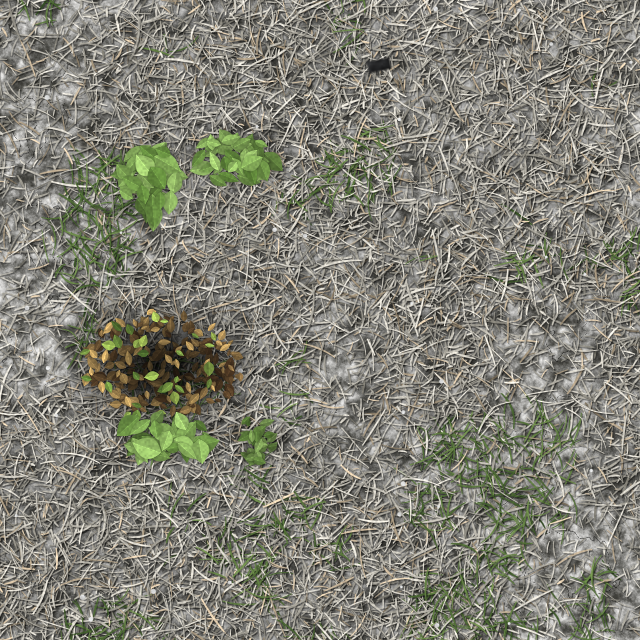
A WebGL 2 fragment shader for this texture:

```glsl
#version 300 es
precision highp float;
// Dry trampled lawn: grey soil, scattered straw, grass tufts and leafy weeds.
uniform vec2 u_resolution;
out vec4 fragColor;

const float TAU = 6.2831853;
const vec3 DAYLIGHT = vec3(1.13, 1.15, 1.18);

vec4 hash4(vec2 cell, float seed) {
    uvec4 v = uvec4(ivec4(vec4(cell, seed, cell.x + cell.y) + 4096.0));
    v = v * 1664525u + 1013904223u;
    v += v.yzxy * v.wxyz;
    v ^= v >> 16u;
    v += v.yzxy * v.wxyz;
    return vec4(v >> 8u) / 16777216.0;
}

float noise(vec2 p) {
    vec2 c = floor(p), f = fract(p);
    f = f * f * (3.0 - 2.0 * f);
    float low = mix(hash4(c, 1.0).x, hash4(c + vec2(1, 0), 1.0).x, f.x);
    float high = mix(hash4(c + vec2(0, 1), 1.0).x, hash4(c + 1.0, 1.0).x, f.x);
    return mix(low, high, f.y);
}

float fbm(vec2 p) {
    float sum = 0.0, gain = 0.5;
    for (int i = 0; i < 5; i++) {
        sum += gain * noise(p);
        p = mat2(1.6, 1.2, -1.2, 1.6) * p + 7.3;
        gain *= 0.6;
    }
    return sum * 0.84;
}

mat2 rotation(float a) { return mat2(cos(a), -sin(a), sin(a), cos(a)); }

float fill(float d, float soft) { return 1.0 - smoothstep(-soft, soft, d); }

float blob(vec2 p, vec2 center, vec2 radii) {
    vec2 q = (p - center) / radii;
    return exp(-dot(q, q));
}

float bareness(vec2 p) {
    float worn = blob(p, vec2(0.53, 0.40), vec2(0.07, 0.13));
    return clamp(smoothstep(0.48, 0.9, noise(p * 5.0 + 3.7)) + worn, 0.0, 1.0);
}

float grassiness(vec2 p) {
    float tufts = 0.55 * noise(p * 7.0 + 21.0) + 0.45 * noise(p * 15.0 + 5.0);
    return 0.9 * smoothstep(0.56, 0.78, tufts + 0.12 * (0.5 - p.y));
}

// Signed distance to a thin bowed blade lying along x
float bladeDistance(vec2 q, float reach, float width, float bow) {
    q.y += bow * (q.x * q.x / reach - 0.3 * reach);
    float taper = width * (1.0 - 0.4 * abs(q.x) / reach);
    return max(abs(q.x) - reach, abs(q.y) - taper);
}

// One layer of blades, one per grid cell, each with a soft shadow
void layBlades(inout vec3 color, vec2 p, float cells, float seed, float lift, bool green, float px) {
    vec2 home = floor(p * cells);
    for (int k = 0; k < 9; k++) {
        vec2 cell = home + vec2(k % 3, k / 3) - 1.0;
        vec4 a = hash4(cell, seed), b = hash4(cell, seed + 57.0);
        vec2 center = (cell + a.xy) / cells;
        float presence = green ? grassiness(center) : 1.0 - 0.62 * bareness(center);
        if (b.x > presence) continue;
        float reach = mix(0.2, 0.9, a.w * a.w) / cells;
        if (green) reach = mix(0.35, 0.8, a.w) / cells;
        float width = green ? mix(0.0009, 0.0018, b.y) : mix(0.0009, 0.0020, b.y * b.y);
        mat2 turn = rotation(a.z * TAU);
        float bow = (b.z - 0.5) * (green ? 0.6 : 0.32);
        float shade = fill(bladeDistance(turn * (p - center + vec2(-0.0015, 0.0020)), reach, width, bow), 0.0016);
        float body = fill(bladeDistance(turn * (p - center), reach, width, bow), px);
        float tone = clamp(0.74 * b.w + 0.34 * lift, 0.0, 1.0);
        vec3 straw = mix(vec3(0.36, 0.345, 0.305), vec3(0.86, 0.83, 0.77), tone);
        straw = mix(straw, straw * vec3(1.02, 0.94, 0.84), step(0.88, a.y));
        vec3 grass = mix(vec3(0.16, 0.25, 0.10), vec3(0.40, 0.50, 0.26), tone);
        color *= 1.0 - 0.38 * shade;
        color = mix(color, green ? grass : straw, body * 0.96);
    }
}

// Leaves scattered through an ellipse, pointing roughly outward
void growLeaves(inout vec3 color, vec2 p, vec2 center, vec2 radii, float size, int count,
                vec3 dark, vec3 light, float seed, float px) {
    vec2 extent = abs(p - center) - radii - 2.0 * size;
    if (max(extent.x, extent.y) > 0.0) return;
    color *= 1.0 - 0.4 * blob(p, center, radii * 0.8);
    for (int i = 0; i < count; i++) {
        vec4 a = hash4(vec2(i, 3), seed), b = hash4(vec2(i, 9), seed);
        float around = a.x * TAU;
        vec2 spot = center + radii * sqrt(a.y) * vec2(cos(around), sin(around));
        vec2 q = rotation(around + (a.z - 0.5) * 3.4) * (p - spot);
        float reach = size * mix(0.55, 1.2, a.w);
        float along = q.x / reach;
        float d = abs(q.y) - reach * mix(0.4, 0.7, b.x) * (1.0 - along * along) * (1.0 - 0.25 * along);
        d = max(d, abs(q.x) - reach);
        vec3 leaf = mix(dark, light, b.y) * mix(0.75, 1.08, float(i) / float(count));
        leaf *= 0.92 + 0.16 * step(0.0, q.y) + 0.12 * fill(abs(q.y) - 0.0007, px);
        color *= 1.0 - 0.3 * fill(d, 0.004);
        color = mix(color, leaf, fill(d, px));
    }
}

void main() {
    vec2 p = gl_FragCoord.xy / u_resolution.y;
    float px = 0.7 / u_resolution.y;

    // Soil with crumbs and fine cracks
    float bare = bareness(p);
    float crumbs = fbm(p * 60.0);
    vec3 color = mix(vec3(0.20, 0.195, 0.175), vec3(0.74, 0.725, 0.70), smoothstep(0.15, 0.85, crumbs));
    color *= mix(0.86, 1.08, bare);
    float crack = abs(fbm(p * 9.0 + 40.0) - 0.48);
    color *= 1.0 - 0.5 * bare * fill(crack - 0.003, 0.004);

    // Straw from buried to top, with grass growing between
    for (int i = 0; i < 14; i++) {
        float lift = float(i) / 13.0;
        layBlades(color, p, 22.0 + 24.0 * fract(float(i) * 0.618), float(i) * 3.0 + 11.0, lift, false, px);
        if (i % 2 == 1) layBlades(color, p, 27.0, float(i) * 5.0 + 200.0, lift, true, px);
    }

    // Small pale pebbles
    vec2 cell = floor(p * 18.0);
    vec4 stone = hash4(cell, 400.0);
    float stoneSize = mix(0.0015, 0.004, stone.z);
    float pebble = fill(length(fract(p * 18.0) - 0.2 - 0.6 * stone.xy) / 18.0 - stoneSize, px);
    color = mix(color, vec3(0.76, 0.75, 0.73), pebble * step(0.86, stone.w));

    // Dark scrap of debris
    vec2 scrap = abs(rotation(0.2) * (p - vec2(0.592, 0.898))) - vec2(0.018, 0.009);
    color = mix(color, vec3(0.06) + 0.15 * noise(p * 120.0), fill(max(scrap.x, scrap.y), 0.003));

    // Withered weed, then fresh green ones
    vec3 deepGreen = vec3(0.31, 0.43, 0.18), freshGreen = vec3(0.54, 0.66, 0.36);
    vec3 brown = vec3(0.30, 0.21, 0.13), ochre = vec3(0.72, 0.58, 0.35);
    growLeaves(color, p, vec2(0.255, 0.430), vec2(0.125, 0.080), 0.010, 190, brown, ochre, 500.0, px);
    growLeaves(color, p, vec2(0.250, 0.430), vec2(0.125, 0.085), 0.010, 40, ochre, vec3(0.84, 0.68, 0.40), 505.0, px);
    growLeaves(color, p, vec2(0.245, 0.425), vec2(0.12, 0.08), 0.010, 30, deepGreen, vec3(0.62, 0.70, 0.32), 510.0, px);
    growLeaves(color, p, vec2(0.260, 0.315), vec2(0.075, 0.036), 0.021, 40, deepGreen, freshGreen, 520.0, px);
    growLeaves(color, p, vec2(0.400, 0.310), vec2(0.030, 0.040), 0.012, 30, deepGreen * 0.8, freshGreen * 0.85, 530.0, px);
    growLeaves(color, p, vec2(0.235, 0.715), vec2(0.045, 0.058), 0.021, 46, deepGreen, freshGreen, 540.0, px);
    growLeaves(color, p, vec2(0.365, 0.750), vec2(0.065, 0.038), 0.018, 42, deepGreen, freshGreen, 550.0, px);

    // Fine grain under overcast light
    color *= 0.90 + 0.20 * noise(p * 330.0);
    fragColor = vec4(clamp(color * DAYLIGHT, 0.0, 1.0), 1.0);
}
```
